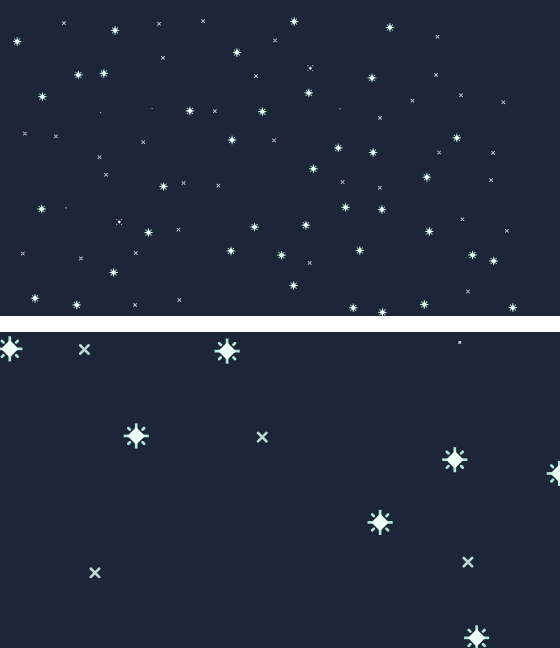
Top, the full canvas; bottom, a detail of the centre.
This pattern is drawn by a Shadertoy shader. Its source:

```glsl
const vec3 NIGHT = vec3(0.112, 0.150, 0.218);
const vec3 MINT = vec3(0.68, 0.93, 0.86);
const vec3 WHITE = vec3(0.93, 1.00, 0.97);
const vec3 PALE = vec3(0.74, 0.86, 0.83);

const float UNITS = 432.0;              // canvas height in drawing units
const vec2 CELL = vec2(54.0, 53.0);     // one star at most per cell
const vec2 ORIGIN = vec2(15.0, -3.0);   // lower left of the star field
const float RIGHT_MARGIN = 46.0;
const float CELL_INSET = 0.13;          // keeps stars whole inside a cell
const float OCCUPANCY = 0.75;
const float STAR_SHARE = 0.45;
const float CROSS_SHARE = 0.50;
const float DOT_SHARE = 0.03;
const uint SEED = 23u;

// Integer hash: four values in 0..1 for a cell
vec4 hash4(ivec2 cell) {
    uvec4 v = uvec4(uint(cell.x + 64), uint(cell.y + 64), SEED, 7u);
    v = v * 1664525u + 1013904223u;
    for (int i = 0; i < 2; i++) {
        v += v.yzxy * v.wxyz;
        v ^= v >> 16u;
    }
    return vec4(v >> 8u) / 16777216.0;
}

float box(vec2 p, vec2 halfSize) {
    vec2 d = abs(p) - halfSize;
    return length(max(d, 0.0)) + min(max(d.x, d.y), 0.0);
}

float diamond(vec2 p, float radius) {
    return (abs(p.x) + abs(p.y) - radius) * 0.7071;
}

float segment(vec2 p, vec2 a, vec2 b, float radius) {
    vec2 ab = b - a;
    return length(p - a - ab * clamp(dot(p - a, ab) / dot(ab, ab), 0.0, 1.0)) - radius;
}

// Box-filtered edge; stays correct for strokes thinner than a pixel
float cover(float d, float pixel) {
    return clamp(0.5 - d / pixel, 0.0, 1.0);
}

void mainImage(out vec4 fragColor, in vec2 fragCoord) {
    float pixel = UNITS / iResolution.y;
    float width = iResolution.x * pixel;
    vec2 grid = (fragCoord * pixel - ORIGIN) / CELL;
    vec2 cell = floor(grid);
    vec4 rnd = hash4(ivec2(cell));
    vec3 color = NIGHT;

    float columns = floor((width - RIGHT_MARGIN) / CELL.x);
    bool inField = cell.x >= 0.0 && cell.x < columns
                && (cell.y + 1.0) * CELL.y + ORIGIN.y < UNITS;

    if (inField && rnd.z < OCCUPANCY) {
        // Offset from the star, folded into one octant
        vec2 p = (grid - cell - mix(vec2(CELL_INSET), vec2(1.0 - CELL_INSET), rnd.xy)) * CELL;
        vec2 q = abs(p);
        q = q.x > q.y ? q : q.yx;
        float kind = rnd.w;

        if (kind < STAR_SHARE) {
            // Eight-pointed star: long arms, detached diagonals, bright core
            float arms = box(q, vec2(5.7, 0.6));
            float diagonals = segment(q, vec2(2.9), vec2(3.6), 0.6);
            float core = diamond(q, 4.0);
            color = mix(color, MINT, cover(min(arms, diagonals), pixel));
            color = mix(color, WHITE, cover(core, pixel));
        } else if (kind < STAR_SHARE + CROSS_SHARE) {
            // Small diagonal cross
            float bars = segment(q, vec2(0.0), vec2(1.9), 0.58);
            color = mix(color, PALE, cover(bars, pixel));
        } else if (kind < STAR_SHARE + CROSS_SHARE + DOT_SHARE) {
            // Faint dot
            color = mix(color, PALE, cover(box(p, vec2(0.6)), pixel));
        } else {
            // Sparkle: small core inside four loose corners
            float corners = box(q - 3.3, vec2(0.6));
            color = mix(color, PALE, cover(corners, pixel));
            color = mix(color, WHITE, cover(diamond(q, 2.2), pixel));
        }
    }
    fragColor = vec4(color, 1.0);
}
```
